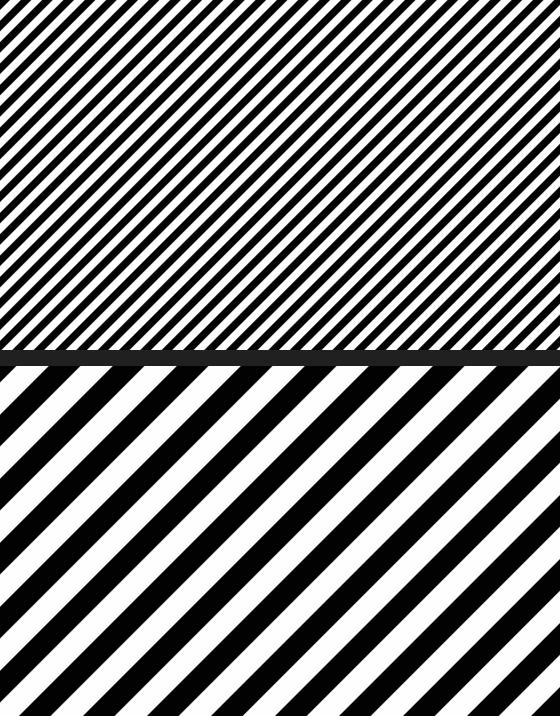
Top, the full canvas; bottom, a detail of the centre.
Give the GLSL for this pattern, as a Shadertoy shader.

```glsl
const vec3 LIGHT = vec3(0.995);
const vec3 DARK = vec3(0.008);
const float STRIPES_DOWN = 16.4;   // repeats per canvas height
const float DARK_SHARE = 0.495;    // dark part of one repeat
const float DARK_CENTER = 0.222;   // dark centre from the top left corner, in repeats
const float EDGE_SOFTNESS = 0.75;  // half width of the edge, in pixels

// Signed distance to the nearest dark stripe, in canvas heights
float stripeDistance(vec2 p) {
    float phase = (p.x + p.y) * STRIPES_DOWN - DARK_CENTER;
    float offset = abs(fract(phase + 0.5) - 0.5);
    return (offset - 0.5 * DARK_SHARE) / STRIPES_DOWN * inversesqrt(2.0);
}

void mainImage(out vec4 fragColor, in vec2 fragCoord) {
    // Position measured right and down from the top left corner
    vec2 p = vec2(fragCoord.x, iResolution.y - fragCoord.y) / iResolution.y;

    // Diagonal stripes with smoothed edges
    float edge = EDGE_SOFTNESS / iResolution.y;
    float light = smoothstep(-edge, edge, stripeDistance(p));
    fragColor = vec4(mix(DARK, LIGHT, light), 1.0);
}
```
